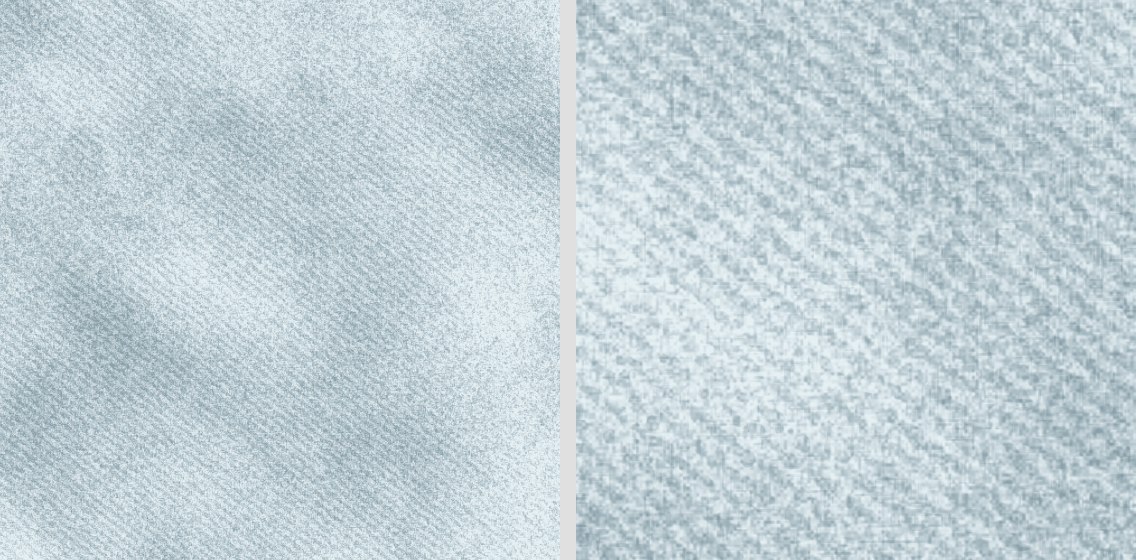
Left, the full canvas; right, a detail of the centre.
A Shadertoy shader for this texture:

```glsl
// Pale blue-grey worn twill cloth with cloudy fading, broken diagonal ribs and fine threads.
#define DARK_BLUE vec3(0.54, 0.627, 0.665)
#define PALE_BLUE vec3(0.88, 0.925, 0.94)
#define BASE_TONE 0.70
#define CLOUD_GAIN 0.50
#define RIB_COUNT 72.0
#define RIB_GAIN 0.27
#define FLECK_GAIN 0.31
#define THREAD_GAIN 0.42
#define GRAIN_GAIN 0.60
#define RING_CELLS 76.0
#define RING_GAIN 0.32
#define RIB_ANGLE 0.66

float hash(vec2 p) {
    vec3 q = fract(vec3(p.xyx) * 0.1031);
    q += dot(q, q.yzx + 33.33);
    return fract((q.x + q.y) * q.z);
}

// Value noise centred on zero
float noise(vec2 p) {
    vec2 cell = floor(p);
    vec2 f = fract(p);
    f = f * f * (3.0 - 2.0 * f);
    float low = mix(hash(cell), hash(cell + vec2(1, 0)), f.x);
    float high = mix(hash(cell + vec2(0, 1)), hash(cell + vec2(1, 1)), f.x);
    return mix(low, high, f.y) - 0.5;
}

float fbm(vec2 p) {
    float sum = 0.0;
    float gain = 1.0;
    for (int i = 0; i < 5; i++) {
        sum += gain * noise(p);
        p = mat2(1.6, 1.2, -1.2, 1.6) * p + 17.3;
        gain *= 0.5;
    }
    return sum;
}

// Small scattered ringlets: pale rims around darker centres
float ringlets(vec2 p) {
    vec2 cell = floor(p);
    float sum = 0.0;
    for (int y = -1; y <= 1; y++) {
        for (int x = -1; x <= 1; x++) {
            vec2 id = cell + vec2(x, y);
            vec2 centre = id + vec2(hash(id + 3.1), hash(id + 47.7));
            float radius = mix(0.25, 0.5, hash(id + 91.3));
            float d = length(p - centre);
            float rim = 1.0 - smoothstep(0.06, 0.24, abs(d - radius));
            float core = 1.0 - smoothstep(radius - 0.2, radius, d);
            sum += (rim - 1.2 * core) * step(0.5, hash(id + 12.9));
        }
    }
    return clamp(sum, -1.0, 1.0);
}

void mainImage(out vec4 fragColor, in vec2 fragCoord) {
    vec2 uv = fragCoord / iResolution.y;
    vec2 alongDir = vec2(cos(RIB_ANGLE), -sin(RIB_ANGLE));
    vec2 diagonal = vec2(dot(uv, alongDir), dot(uv, vec2(-alongDir.y, alongDir.x)));

    // Faded clouds, partly drawn out along the ribs
    float streaks = fbm(diagonal * vec2(2.6, 6.5) + 8.0);
    float patches = fbm(uv * 5.5 + 31.0);
    float clouds = 0.85 * streaks + 0.65 * patches;

    // Ribs that waver slightly and fade in places
    float waver = 0.9 * noise(uv * 30.0) + 1.4 * noise(uv * 120.0 + 5.0);
    float ribs = sin(6.28318 * RIB_COUNT * diagonal.y + waver);
    float ribFade = smoothstep(-0.5, 0.2, fbm(uv * 3.2 + 70.0) - 0.3 * clouds);
    ribs *= mix(0.3, 1.1, ribFade);

    // Curled flecks between the threads
    vec2 bend = vec2(noise(uv * 140.0), noise(uv * 140.0 + 40.0)) * 0.8;
    float blotches = 0.8 * noise(uv * 160.0 + bend) + 0.8 * noise(uv * 290.0 + 9.0);
    float curls = 0.32 - abs(2.0 * noise(uv * 130.0 + 60.0 + bend));

    // Ringlets gather in loose groups
    float ringArea = smoothstep(0.1, 0.5, fbm(uv * 7.0 + 112.0));
    float rings = ringlets(uv * RING_CELLS + 0.4 * bend) * ringArea;

    // Crisp edges between raised pale cloth and worn dark flecks
    float relief = 0.65 * blotches + 0.3 * curls + RIB_GAIN * ribs + RING_GAIN * rings;
    float flecks = smoothstep(-0.25, 0.19, relief) - 0.5;

    // Upright and level threads: narrow dark gaps on a soft weave
    float upright = noise(uv * vec2(430.0, 95.0));
    float level = noise(uv * vec2(95.0, 430.0) + 21.0);
    float gaps = smoothstep(0.12, 0.34, upright) + smoothstep(0.16, 0.36, level);
    float threads = 0.7 * (upright + level) + 0.35 * (0.35 - gaps);
    threads -= 0.9 * (upright + level) * smoothstep(0.0, 0.2, gaps);
    float grain = noise(uv * 500.0 + 13.0);

    float tone = BASE_TONE + CLOUD_GAIN * clouds + FLECK_GAIN * flecks
        + THREAD_GAIN * threads + GRAIN_GAIN * grain;
    tone -= 0.3 * max(tone - 0.85, 0.0);
    fragColor = vec4(mix(DARK_BLUE, PALE_BLUE, clamp(tone, 0.0, 1.05)), 1.0);
}
```
